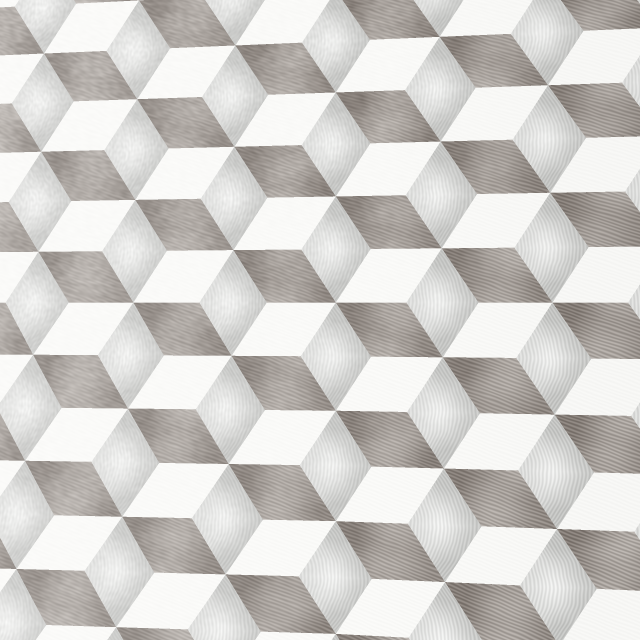
This pattern is drawn by a WebGL 2 fragment shader. Its source:

```glsl
#version 300 es
precision highp float;
// Tumbling-block wallpaper: white, silver and taupe rhombi seen at a slight tilt.
// Each sample is projected onto the wall, assigned to its nearest hexagon, and
// split into three faces that carry soft gradients and fine engraved streaks.

uniform vec2 u_resolution;
out vec4 fragColor;

const float TAU = 6.2831853;
const int SAMPLES = 3;

const vec2 WALL_ORIGIN = vec2(0.5247, 0.5273);
const vec2 CELL_SIZE = vec2(0.1635, 0.0837);
const vec2 TILT = vec2(0.0169, 0.005);

const vec3 WHITE = vec3(0.978, 0.978, 0.970);
const vec3 SILVER_LIGHT = vec3(0.935, 0.937, 0.932);
const vec3 SILVER_DARK = vec3(0.775, 0.778, 0.770);
const vec3 TAUPE_LIGHT = vec3(0.720, 0.698, 0.678);
const vec3 TAUPE_DARK = vec3(0.525, 0.495, 0.472);

vec2 hashGradient(vec2 p) {
    float angle = TAU * fract(sin(dot(p, vec2(127.1, 311.7))) * 43758.5);
    return vec2(cos(angle), sin(angle));
}

float gradientNoise(vec2 p) {
    vec2 i = floor(p), f = p - i;
    vec2 w = f * f * f * (f * (f * 6.0 - 15.0) + 10.0);
    vec2 e = vec2(1.0, 0.0);
    float a = dot(hashGradient(i), f);
    float b = dot(hashGradient(i + e.xy), f - e.xy);
    float c = dot(hashGradient(i + e.yx), f - e.yx);
    float d = dot(hashGradient(i + e.xx), f - e.xx);
    return mix(mix(a, b, w.x), mix(c, d, w.x), w.y);
}

// Canvas to wall coordinates, y downwards: perspective plus a lower-left bend.
vec2 projectToWall(vec2 uv) {
    vec2 p = vec2(uv.x - WALL_ORIGIN.x, WALL_ORIGIN.y - uv.y);
    float bend = max(-p.x, 0.0) * max(p.y, 0.0);
    p = (p + bend * vec2(0.1, -0.04)) / CELL_SIZE;
    return p / (1.0 + dot(TILT, p));
}

// Offset from the centre of the nearest hexagon in a staggered lattice.
vec2 hexLocal(vec2 p) {
    vec2 a = mod(p + 1.0, 2.0) - 1.0;
    vec2 b = mod(p, 2.0) - 1.0;
    vec2 toRound = vec2(1.0, 0.57735);
    return length(a * toRound) < length(b * toRound) ? a : b;
}

// Engraving: p.x runs along the lines, p.y across; crispness turns grain to rules.
float streaks(vec2 p, vec2 seed, float count, float crispness) {
    float wobble = gradientNoise(p * vec2(4.0, 5.0) + seed);
    float ruled = sin(TAU * (p.y * count + 0.45 * wobble));
    float grain = 1.7 * gradientNoise(p * vec2(11.0, count * 1.2) + seed);
    return mix(grain, ruled, crispness);
}

vec3 silverFace(vec2 q, vec2 seed, float crispness) {
    float across = q.x + 0.22 * q.y * q.y;
    float shade = 0.42 * (1.0 - smoothstep(0.0, 0.32, q.x - abs(q.y) / 3.0));
    shade += 0.9 * smoothstep(0.28, 0.68, q.x + abs(q.y) / 3.0);
    vec3 color = mix(SILVER_LIGHT, SILVER_DARK, min(shade, 1.0));
    return color + 0.045 * streaks(vec2(q.y, across), seed, 30.0, crispness);
}

vec3 taupeFace(vec2 q, vec2 seed, float crispness) {
    // s runs from the ridge to the outer slanted side, t from top to bottom.
    float s = 1.5 * (q.y / 3.0 - q.x), t = q.y;
    float tips = smoothstep(0.05, 0.75, abs(s + 0.75 * (1.0 - t) - 0.85));
    float shade = 0.2 + 0.65 * tips + 0.35 * (1.0 - t) * s;
    shade += 0.35 * gradientNoise(q * 2.0 + seed);
    vec3 color = mix(TAUPE_LIGHT, TAUPE_DARK, clamp(shade, 0.0, 1.0));
    return color + 0.075 * streaks(vec2(q.x, t - 0.7 * q.x), seed, 15.0, crispness);
}

vec3 whiteFace(vec2 q, vec2 seed, float crispness) {
    float line = streaks(vec2(q.x, q.y - 0.7 * q.x), seed, 15.0, crispness);
    return WHITE + 0.010 * line;
}

vec3 wallpaper(vec2 uv) {
    vec2 p = projectToWall(uv) - vec2(2.0 / 3.0, 0.0);
    vec2 q = hexLocal(p);
    vec2 seed = round(p - q) * vec2(7.3, 3.7);
    float crispness = smoothstep(-0.1, 1.1, 0.75 * uv.x + 0.4 * (1.0 - uv.y));

    vec3 color;
    if (q.x > abs(q.y) / 3.0) color = silverFace(q, seed, crispness);
    else if (q.y > 0.0) color = taupeFace(q, seed, crispness);
    else color = whiteFace(q, seed, crispness);

    // Window light lifts the left side and fades towards the right.
    float glow = 1.0 - smoothstep(0.0, 0.65, uv.x);
    color = mix(color, vec3(1.0, 0.997, 0.995), 0.17 * glow);
    return color - 0.012 * smoothstep(0.55, 1.0, uv.x);
}

void main() {
    // Average a small grid of samples to smooth edges and fine lines.
    vec3 sum = vec3(0.0);
    for (int i = 0; i < SAMPLES * SAMPLES; i++) {
        vec2 offset = (vec2(i % SAMPLES, i / SAMPLES) + 0.5) / float(SAMPLES) - 0.5;
        sum += wallpaper((gl_FragCoord.xy + offset) / u_resolution);
    }
    fragColor = vec4(clamp(sum / float(SAMPLES * SAMPLES), 0.0, 1.0), 1.0);
}
```
